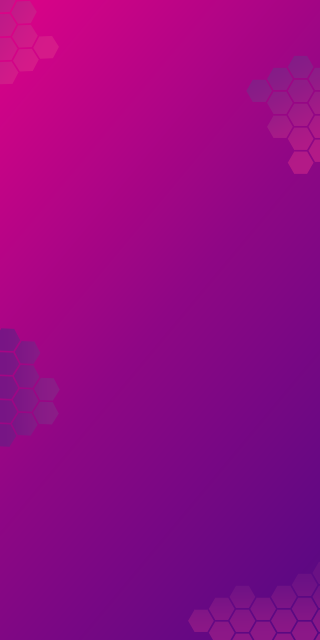
Reproduce this background procedurally as a WebGL 1 fragment shader.

```glsl
precision highp float;
// Diagonal magenta-to-violet gradient with four translucent honeycomb clusters at the edges.

uniform vec2 u_resolution;

const float PITCH = 0.0748; // distance between neighbouring hexagon centres

// Nearest honeycomb cell: x = column, y = row height, z = hexagon coverage.
vec3 honeycomb(vec2 p, vec2 origin, float tilt) {
    vec2 axis = vec2(cos(tilt), sin(tilt));
    vec2 d = (p - origin) / PITCH;
    vec2 q = vec2(dot(d, axis), dot(d, vec2(-axis.y, axis.x)));

    // Two interleaved rectangular grids form the hexagonal lattice.
    vec2 grid = vec2(1.7320508, 1.0);
    vec2 a = mod(q + 0.5 * grid, grid) - 0.5 * grid;
    vec2 b = mod(q, grid) - 0.5 * grid;
    vec2 local = dot(a, a) < dot(b, b) ? a : b;
    vec2 centre = q - local;

    // Flat-topped hexagon with a soft, pixel-wide edge.
    vec2 r = abs(local);
    float edge = max(r.y, 0.866025 * r.x + 0.5 * r.y) - 0.465;
    float pixel = 1.0 / (u_resolution.x * PITCH);
    float coverage = 1.0 - smoothstep(-0.6 * pixel, 0.6 * pixel, edge);
    return vec3(floor(centre.x / 0.866025 + 0.5), centre.y, coverage);
}

// Keeps the cells whose row lies between two limits.
float between(vec3 cell, float low, float high) {
    return cell.z * step(low - 0.2, cell.y) * step(cell.y, high + 0.2);
}

void main() {
    // Canvas width is one unit, height is two.
    vec2 p = gl_FragCoord.xy / u_resolution * vec2(1.0, 2.0);

    // Background gradient from the upper left to the lower right.
    float t = (1.2 * p.x + 2.0 - p.y) / 3.2;
    vec3 magenta = vec3(0.87, 0.01, 0.53);
    vec3 purple = vec3(0.56, 0.025, 0.52);
    vec3 violet = vec3(0.33, 0.035, 0.51);
    vec3 color = mix(magenta, purple, min(2.0 * t, 1.0));
    color = mix(color, violet, max(2.0 * t - 1.0, 0.0));

    // Upper left cluster, brighter toward its right tip.
    vec3 cell = honeycomb(p, vec2(0.144, 1.852), 0.04);
    float mask = between(cell, 0.5 * cell.x, -1.5 * cell.x);
    vec3 tint = mix(vec3(0.71, 0.11, 0.53), vec3(0.84, 0.11, 0.54),
        smoothstep(-0.05, 0.25, p.x + 0.6 * (2.0 - p.y)));
    color = mix(color, tint, 0.9 * mask);

    // Upper right cluster, violet above and pink below.
    cell = honeycomb(p, vec2(0.810, 1.716), 0.0);
    mask = between(cell, max(-1.5 * cell.x, 0.5 * cell.x - 4.0),
        min(0.5 * cell.x, 2.0 - 0.5 * cell.x));
    tint = mix(vec3(0.72, 0.11, 0.53), vec3(0.50, 0.12, 0.53),
        smoothstep(1.45, 1.85, p.y - 0.5 * (p.x - 0.9)));
    color = mix(color, tint, 0.9 * mask);

    // Middle left cluster, fading out to the right.
    cell = honeycomb(p, vec2(0.017, 0.789), -0.04);
    mask = between(cell, 0.5 * cell.x - 2.0,
        min(2.0 - 0.5 * cell.x, 4.0 - 2.0 * cell.x));
    tint = mix(vec3(0.45, 0.09, 0.52), vec3(0.54, 0.12, 0.53),
        smoothstep(0.0, 0.18, p.x));
    color = mix(color, tint, 0.9 * mask);

    // Lower right cluster, pinker toward the bottom.
    cell = honeycomb(p, vec2(0.628, 0.060), 0.0);
    mask = between(cell, -0.5 * cell.x, 0.5 * cell.x - step(2.5, cell.x));
    tint = mix(vec3(0.57, 0.10, 0.53), vec3(0.42, 0.07, 0.52),
        smoothstep(0.0, 0.22, p.y));
    color = mix(color, tint, 0.9 * mask);

    gl_FragColor = vec4(color, 1.0);
}
```
